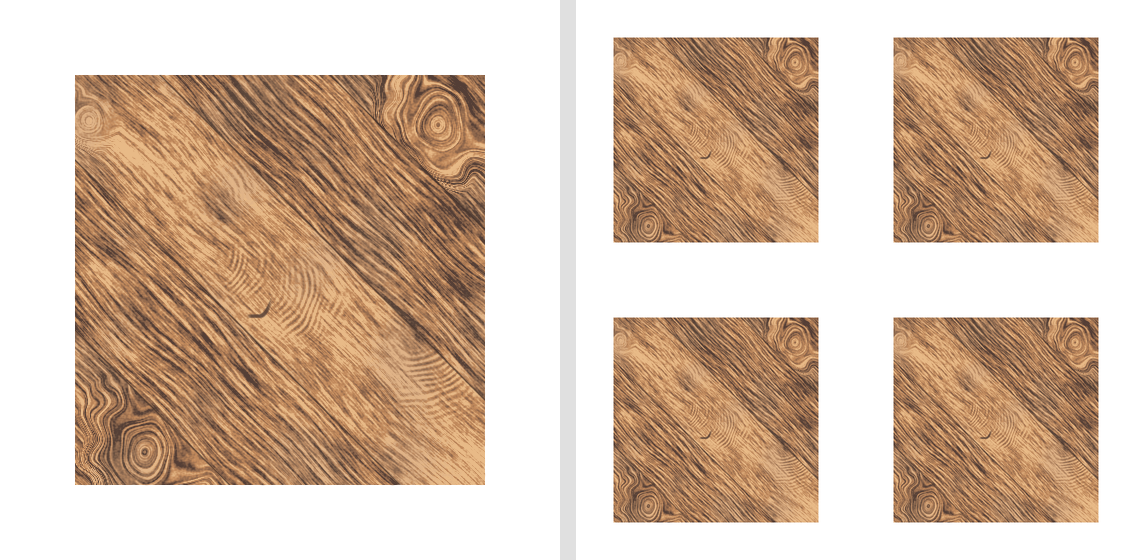
Left, the tile; right, the same tile 2 across and 2 down.
A WebGL 1 fragment shader for this texture:

```glsl
precision highp float;
// A square panel of diagonal weathered oak planks, centred in a white margin.

#define PANEL_SIZE 0.732
#define PLANK_PITCH 0.415
#define SEAM_HALF_WIDTH 0.0016
#define GRAIN_DENSITY 88.0
#define GRAIN_CONTRAST 0.85
#define RIPPLE_FREQUENCY 430.0
#define SHADOW vec3(0.33, 0.245, 0.21)
#define BROWN vec3(0.57, 0.41, 0.30)
#define AMBER vec3(0.76, 0.54, 0.36)
#define HONEY vec3(0.91, 0.73, 0.53)
#define DUST vec3(0.73, 0.58, 0.46)

uniform vec2 u_resolution;

float hash(vec2 p) {
  return fract(sin(dot(p, vec2(127.1, 311.7))) * 43758.5);
}

float cornerSlope(vec2 cell, vec2 offset) {
  float angle = 6.28318 * hash(cell);
  return dot(vec2(cos(angle), sin(angle)), offset);
}

// Gradient noise, roughly -0.7 to 0.7.
float noise(vec2 p) {
  vec2 i = floor(p), f = fract(p);
  vec2 u = f * f * f * (f * (f * 6.0 - 15.0) + 10.0);
  vec2 e = vec2(0.0, 1.0);
  return mix(mix(cornerSlope(i, f), cornerSlope(i + e.yx, f - e.yx), u.x),
             mix(cornerSlope(i + e, f - e), cornerSlope(i + e.yy, f - e.yy), u.x), u.y);
}

float plankIndex(float across) {
  return floor(across / PLANK_PITCH + 0.5);
}

// Bends the grain coordinate into rings around a knot; returns the knot's core weight.
float bendKnot(inout float grain, vec2 p, vec2 centre, float radius, float plank) {
  vec2 d = p - centre;
  float wobble = 1.0 + 0.35 * noise(p * 14.0);
  float r = length(vec2(d.x * 1.15, d.y)) * wobble;
  float centreAcross = centre.x + centre.y;
  float owned = 1.0 - step(0.5, abs(plankIndex(centreAcross) - plank));
  float bend = owned * (1.0 - smoothstep(radius * 0.8, radius * 2.3, r));
  grain = mix(grain, centreAcross + r * 1.3, bend);
  return owned * (1.0 - smoothstep(radius * 0.3, radius * 1.1, r));
}

// Blends curved cross-grain ripples into the grain lines.
void addRipples(inout float lines, vec2 p, vec2 centre, float radius, vec2 arcOffset) {
  vec2 d = p - centre;
  float mask = exp(-dot(d, d) / (radius * radius)) * (1.0 + 1.6 * noise(p * 22.0));
  float phase = length(d - arcOffset) * RIPPLE_FREQUENCY + 7.0 * noise(p * 13.0);
  lines = mix(lines, 0.38 * sin(phase) + 0.05, clamp(mask * 1.1 - 0.15, 0.0, 0.85));
}

vec3 woodRamp(float tone) {
  vec3 c = mix(SHADOW, BROWN, smoothstep(0.0, 0.34, tone));
  c = mix(c, AMBER, smoothstep(0.3, 0.62, tone));
  return mix(c, HONEY, smoothstep(0.58, 0.92, tone));
}

vec3 planks(vec2 p, float pixel) {
  float across = p.x + p.y, along = p.x - p.y;
  float plank = plankIndex(across);
  float f = fract(across / PLANK_PITCH + 0.5);
  float outer = min(abs(plank), 1.0);
  float shift = plank * 17.3;

  // Grain direction, wavy and wrapped round knots.
  float grain = across + 0.035 * noise(vec2(along * 2.5 + shift, across * 5.0));
  float core = bendKnot(grain, p, vec2(0.386, 0.379), 0.08, plank);
  core += bendKnot(grain, p, vec2(-0.33, -0.42), 0.085, plank);
  core += bendKnot(grain, p, vec2(-0.465, 0.388), 0.04, plank);

  // Coarse growth lines and fine pores.
  float lines = noise(vec2(along * 5.0 + shift, grain * GRAIN_DENSITY));
  lines = lines * mix(0.65, 1.1, outer)
        + 0.6 * noise(vec2(along * 22.0 - shift, grain * GRAIN_DENSITY * 1.9));
  if (outer < 0.5) {
    addRipples(lines, p, vec2(0.06, -0.06), 0.085, vec2(-0.16, 0.07));
    addRipples(lines, p, vec2(-0.08, 0.02), 0.055, vec2(-0.14, 0.06));
    addRipples(lines, p, vec2(0.38, -0.24), 0.095, vec2(-0.05, 0.13));
    addRipples(lines, p, vec2(-0.10, 0.26), 0.05, vec2(-0.09, -0.07));
  }
  float speckle = noise(p * vec2(170.0, 190.0)) + 0.6 * noise(p * 85.0);

  // Broad stains and the pale sapwood streak beside the upper seam.
  float stain = noise(vec2(along * 1.6 + shift, grain * 9.0))
              + 0.6 * noise(vec2(along * 4.0 - shift, grain * 22.0));
  float streakAlong = (along - 0.1 + 0.2 * plank) / 0.33;
  float streakAcross = (f - 0.87 + 0.06 * noise(vec2(along * 6.0, shift))) / 0.075;
  float sapwood = outer * exp(-streakAlong * streakAlong - streakAcross * streakAcross);

  float tone = mix(0.70, 0.44, outer) - 0.03 * plank * outer;
  tone += 0.3 * stain + 0.24 * sapwood + 0.14 * core;
  tone += GRAIN_CONTRAST * lines + 0.2 * speckle;
  vec3 colour = woodRamp(tone);
  float dusty = smoothstep(-0.1, 0.4, noise(p * 5.0 + shift) + 0.4 * speckle);
  colour = mix(colour, DUST * (0.55 + 0.6 * clamp(tone, 0.0, 1.0)), 0.45 * dusty);

  // Small hooked crack in the middle plank.
  vec2 k = p - vec2(-0.05, -0.088);
  float hook = abs(k.y - 44.0 * k.x * max(k.x, 0.0)) / (1.0 + 60.0 * max(k.x, 0.0));
  float crack = (1.0 - smoothstep(0.002, 0.006, hook)) * (1.0 - smoothstep(0.018, 0.034, abs(k.x)));
  colour = mix(colour, SHADOW, 0.85 * crack);

  // Dark joints between planks.
  float joint = min(f, 1.0 - f) * PLANK_PITCH * 0.7071;
  float seam = 1.0 - smoothstep(SEAM_HALF_WIDTH - pixel, SEAM_HALF_WIDTH + pixel, joint);
  return mix(colour, SHADOW * 0.75, 0.8 * seam);
}

void main() {
  vec2 p = (gl_FragCoord.xy / u_resolution - 0.5) / PANEL_SIZE;
  float pixel = 1.0 / (PANEL_SIZE * min(u_resolution.x, u_resolution.y));
  float edge = max(abs(p.x), abs(p.y)) - 0.5 + 0.0015 * noise(p * 60.0);
  float inside = 1.0 - smoothstep(-0.5 * pixel, 0.5 * pixel, edge);
  gl_FragColor = vec4(mix(vec3(1.0), planks(p, pixel), inside), 1.0);
}
```
